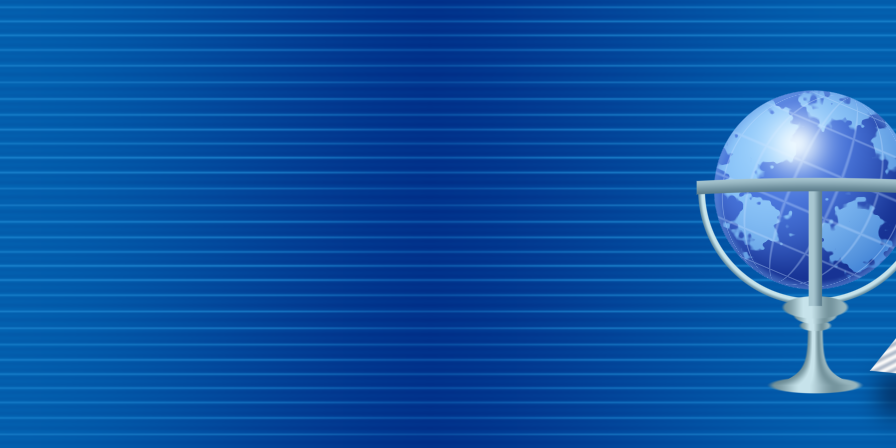
A Shadertoy shader for this background:

```glsl
const vec2 GLOBE = vec2(1.816, 0.576);
const float GLOBE_RADIUS = 0.222;
const float STAND_X = 1.82;
const vec3 METAL_DARK = vec3(0.25, 0.38, 0.42);
const vec3 METAL_LIGHT = vec3(0.78, 0.89, 0.92);

float hash(vec2 p) {
    return fract(sin(dot(p, vec2(127.1, 311.7))) * 43758.5);
}

float noise(vec2 p) {
    vec2 i = floor(p), f = fract(p);
    f = f * f * (3.0 - 2.0 * f);
    return mix(mix(hash(i), hash(i + vec2(1, 0)), f.x),
               mix(hash(i + vec2(0, 1)), hash(i + vec2(1, 1)), f.x), f.y);
}

float cover(float d, float px) { return smoothstep(px, -px, d); }

float ellipse(vec2 p, vec2 r) { return (length(p / r) - 1.0) * min(r.x, r.y); }

float box(vec2 p, vec2 halfSize) {
    vec2 d = abs(p) - halfSize;
    return length(max(d, 0.0)) + min(max(d.x, d.y), 0.0);
}

float gridLine(float angle, float stepSize, float width) {
    float d = abs(fract(angle / stepSize) - 0.5) * stepSize;
    return smoothstep(width, 0.0, d);
}

// Blue field with gently uneven horizontal light lines
vec3 background(vec2 p, float px) {
    float side = abs(p.x - 0.96);
    float fade = smoothstep(-0.1, 1.0, side);
    vec3 col = mix(vec3(0.005, 0.19, 0.54), vec3(0.01, 0.37, 0.68), fade);
    float width = max(0.0026, 0.7 * px);
    float core = 0.0, halo = 0.0;
    for (int i = 0; i < 29; i++) {
        float k = float(i);
        float y = 0.987 - 0.0342 * k - 0.004 * cos(0.811 * (k - 7.0));
        float d = p.y - y;
        float strength = 0.65 + 0.35 * hash(vec2(k, 3.0));
        core += strength * exp(-d * d / (width * width));
        halo += exp(-d * d / 0.00007);
    }
    float ripple = 0.5 + 0.5 * sin(p.y * 390.0);
    col += vec3(0.0, 0.018, 0.018) * (halo + ripple - 0.8);
    float visible = mix(0.38, 0.72, smoothstep(0.0, 0.4, side));
    return mix(col, vec3(0.12, 0.53, 0.82), clamp(core * visible, 0.0, 1.0));
}

float landBlob(vec2 q, vec2 center, vec2 radius, float rough) {
    return ellipse(q - center, radius) + rough;
}

// Lit sphere with ragged continents and a tilted graticule
vec3 globeColor(vec2 q, float px) {
    float z = sqrt(max(0.0, 1.0 - dot(q, q)));
    float light = dot(vec3(q, z), normalize(vec3(-0.4, 0.5, 0.8)));
    vec3 col = mix(vec3(0.09, 0.20, 0.58), vec3(0.30, 0.48, 0.88), smoothstep(-0.1, 1.0, light));

    float rough = 0.22 * (noise(q * 9.0) - 0.5) + 0.14 * (noise(q * 22.0) - 0.5);
    float land = landBlob(q, vec2(-0.52, 0.57), vec2(0.36, 0.30), rough);
    land = min(land, landBlob(q, vec2(-0.74, 0.20), vec2(0.17, 0.30), rough));
    land = min(land, landBlob(q, vec2(0.30, 0.83), vec2(0.34, 0.14), rough));
    land = min(land, landBlob(q, vec2(-0.57, -0.36), vec2(0.24, 0.22), rough));
    land = min(land, landBlob(q, vec2(0.43, -0.46), vec2(0.31, 0.36), rough));
    land = min(land, landBlob(q, vec2(0.78, 0.52), vec2(0.15, 0.26), rough));
    vec3 landColor = mix(vec3(0.36, 0.62, 0.90), vec3(0.62, 0.84, 1.0), light);
    col = mix(col, landColor, 0.9 * cover(land, px / GLOBE_RADIUS + 0.02));

    vec2 t = mat2(0.92, 0.39, -0.39, 0.92) * q;
    float latitude = asin(clamp(t.y, -1.0, 1.0));
    float longitude = atan(t.x, z);
    float lines = max(gridLine(latitude, 0.45, 0.025), gridLine(longitude, 0.45, 0.03));
    col = mix(col, vec3(0.75, 0.86, 1.0), 0.35 * lines);

    vec2 h = q - vec2(-0.17, 0.46);
    col = mix(col, vec3(0.94, 0.98, 1.0), 0.95 * exp(-dot(h, h) * 12.0));
    return mix(col, vec3(0.45, 0.66, 0.93), 0.45 * smoothstep(0.9, 1.0, length(q)));
}

vec3 metal(float x) {
    float shine = exp(-pow((x + 0.25) * 2.2, 2.0)) + 0.45 * smoothstep(0.35, 0.9, x);
    return mix(METAL_DARK, METAL_LIGHT, clamp(0.3 + 0.75 * shine, 0.0, 1.0));
}

void mainImage(out vec4 fragColor, in vec2 fragCoord) {
    vec2 p = fragCoord / iResolution.xy * vec2(2.0, 1.0);
    float px = 0.8 / iResolution.y;
    vec3 col = background(p, px);

    // Book corner and its shadow
    float shadow = exp(-dot((p - vec2(2.0, 0.12)) / vec2(0.05, 0.06), (p - vec2(2.0, 0.12)) / vec2(0.05, 0.06)));
    col = mix(col, vec3(0.01, 0.17, 0.36), 0.7 * shadow);
    float book = max((p.y - 0.18 - 1.25 * (p.x - 1.948)) * 0.62, 0.172 - 0.1 * (p.x - 1.948) - p.y);
    float pages = 0.5 + 0.5 * sin((p.y - 0.5 * p.x) * 330.0);
    col = mix(col, mix(vec3(0.70, 0.74, 0.80), vec3(0.97), pages), cover(book, px));

    // Globe and lower support arc
    vec2 g = p - GLOBE;
    col = mix(col, globeColor(g / GLOBE_RADIUS, px), cover(length(g) - GLOBE_RADIUS, px));
    float arc = max(abs(length(g) - 0.25) - 0.0075, g.y);
    vec3 arcColor = mix(METAL_LIGHT, vec3(0.43, 0.58, 0.65), smoothstep(0.248, 0.257, length(g)));
    col = mix(col, arcColor, cover(arc, px));

    // Turned stem and flared foot
    vec2 s = p - vec2(STAND_X, 0.0);
    float stemWidth = 0.016 + 0.084 * exp(-45.0 * max(s.y - 0.14, 0.0));
    float stem = max((abs(s.x) - stemWidth) * 0.6, max(0.14 - s.y, s.y - 0.29));
    stem = min(stem, ellipse(s - vec2(0.0, 0.14), vec2(0.10, 0.018)));
    col = mix(col, metal(s.x / stemWidth), cover(stem, px));
    col = mix(col, metal(s.x / 0.034), cover(ellipse(s - vec2(0.0, 0.273), vec2(0.034, 0.012)), px));
    col = mix(col, metal(s.x / 0.05), cover(ellipse(s - vec2(0.0, 0.298), vec2(0.048, 0.021)), px));
    col = mix(col, metal(s.x / 0.072), cover(ellipse(s - vec2(0.0, 0.314), vec2(0.072, 0.025)), px));

    // Upright strap and equatorial band
    float strap = box(s - vec2(0.0, 0.45), vec2(0.015, 0.133));
    col = mix(col, mix(vec3(0.66, 0.78, 0.82), vec3(0.38, 0.51, 0.57), smoothstep(-0.006, 0.014, s.x)), cover(strap, px));
    float band = box(s - vec2(0.0, 0.588 - 0.1 * s.x * s.x), vec2(0.265, 0.015));
    vec3 bandColor = mix(vec3(0.36, 0.49, 0.55), vec3(0.65, 0.77, 0.81), smoothstep(0.57, 0.605, s.y + 0.1 * s.x * s.x));
    col = mix(col, bandColor, cover(band, px));
    fragColor = vec4(col, 1.0);
}
```
